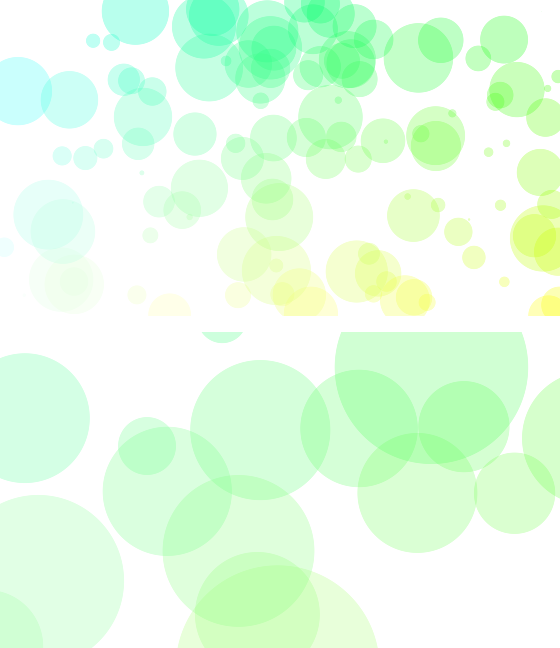
Top: the whole. Bottom: its middle third, enlarged.
Reproduce this background procedurally as a Shadertoy shader.

```glsl
// Translucent flat discs scattered on white, tinted by where each one sits.

const vec2  GRID          = vec2(13.0, 8.0);   // scattered discs per axis
const float JITTER        = 2.2;               // scatter width in grid cells
const float MAX_RADIUS    = 0.111;             // in canvas heights
const float OPACITY       = 0.29;
const int   CLUSTER_COUNT = 12;
const vec2  CLUSTER_CENTER = vec2(0.55, 0.87); // in canvas fractions
const vec2  CLUSTER_SPREAD = vec2(0.10, 0.13);
const vec2  CLUSTER_RADII  = vec2(0.052, 0.105);

float hash(vec2 p) {
    return fract(sin(dot(p, vec2(12.9898, 78.233))) * 43758.5453);
}

vec2 hash2(vec2 p) {
    return vec2(hash(p + 3.7), hash(p + 17.3));
}

// Cyan at top left, green at top right, yellow at bottom right, white at bottom left
vec3 tintAt(vec2 center) {
    return clamp(vec3(1.0 - center.y, 1.0, 1.0 - center.x), 0.0, 1.0);
}

vec3 blendDisc(vec3 base, vec2 uv, vec2 center, float radius) {
    vec2 offset = uv - center;
    offset.x *= iResolution.x / iResolution.y;
    float halfPixel = 0.5 / iResolution.y;
    float edge = length(offset) - radius;
    float coverage = 1.0 - smoothstep(-halfPixel, halfPixel, edge);
    return mix(base, tintAt(center), OPACITY * coverage);
}

void mainImage(out vec4 fragColor, in vec2 fragCoord) {
    vec2 uv = fragCoord / iResolution.xy;
    vec3 color = vec3(1.0);

    // Loose scatter over the whole canvas
    for (float y = 0.0; y < GRID.y; y++) {
        for (float x = 0.0; x < GRID.x; x++) {
            vec2 cell = vec2(x, y);
            vec2 jitter = (hash2(cell) - 0.5) * JITTER;
            vec2 center = fract((cell + 0.5 + jitter) / GRID);
            float radius = MAX_RADIUS * hash(cell + 41.9);
            color = blendDisc(color, uv, center, radius);
        }
    }

    // Dense overlapping group near the top
    for (int i = 0; i < CLUSTER_COUNT; i++) {
        vec2 seed = vec2(float(i), 61.0);
        vec2 spread = (hash2(seed) * 2.0 - 1.0) * CLUSTER_SPREAD;
        float radius = mix(CLUSTER_RADII.x, CLUSTER_RADII.y, hash(seed + 29.1));
        color = blendDisc(color, uv, CLUSTER_CENTER + spread, radius);
    }

    fragColor = vec4(color, 1.0);
}
```
